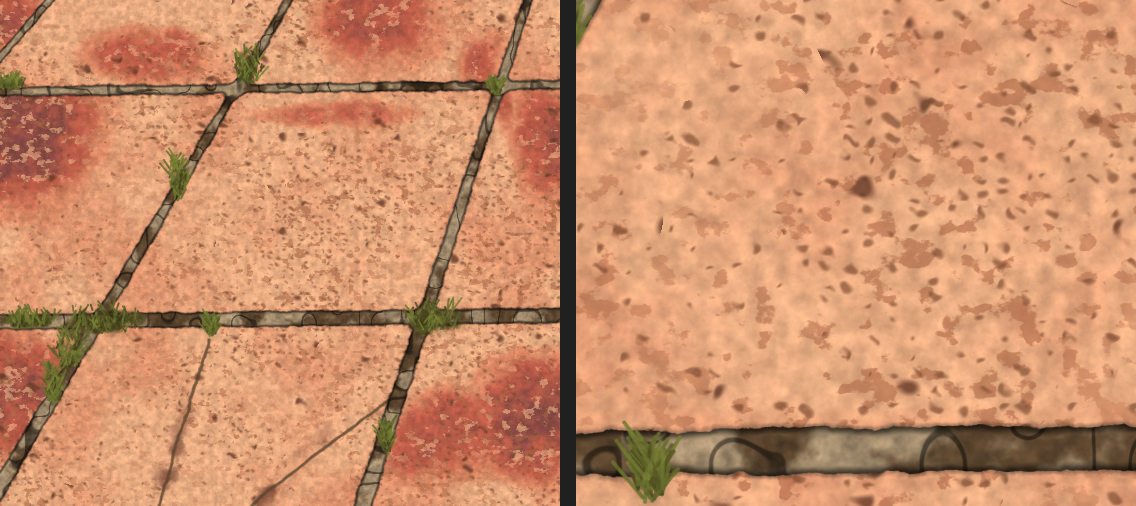
Left, the full canvas; right, a detail of the centre.
Write a WebGL 2 fragment shader that draws this texture.

```glsl
#version 300 es
precision highp float;
uniform vec2 u_resolution;
out vec4 outColor;

#define HORIZON 1.77
#define ROW_STEP 0.0975
#define CORNER 0.016
#define EDGE_WEAR 0.007
#define PIT_AMOUNT 0.42
#define BLADES 64

const vec3 CLAY = vec3(0.92, 0.70, 0.53), ORANGE = vec3(0.85, 0.53, 0.39);
const vec3 RED = vec3(0.74, 0.36, 0.28), PURPLE = vec3(0.49, 0.27, 0.26);
const vec3 SOIL = vec3(0.36, 0.27, 0.18), MORTAR = vec3(0.64, 0.55, 0.43);
const vec3 MOSS = vec3(0.29, 0.27, 0.12), GRASS = vec3(0.48, 0.52, 0.21);

// Fired blushes and grass tufts: centre, radii; y runs downwards
const vec4 BLUSH[11] = vec4[11](
  vec4(0.29, 0.11, 0.13, 0.06), vec4(0.74, 0.04, 0.13, 0.10), vec4(0.0, 0.24, 0.20, 0.18),
  vec4(0.66, 0.225, 0.16, 0.025), vec4(1.08, 0.28, 0.07, 0.11), vec4(1.0, 0.20, 0.03, 0.06),
  vec4(0.02, 0.77, 0.17, 0.12), vec4(1.05, 0.83, 0.15, 0.13), vec4(0.87, 0.86, 0.13, 0.09),
  vec4(0.0, 0.03, 0.07, 0.10), vec4(0.96, 0.12, 0.05, 0.06));
const vec4 TUFT[11] = vec4[11](
  vec4(0.49, 0.135, 0.03, 0.04), vec4(0.35, 0.355, 0.02, 0.05), vec4(0.21, 0.635, 0.09, 0.03),
  vec4(0.86, 0.63, 0.07, 0.03), vec4(0.14, 0.69, 0.04, 0.04), vec4(0.765, 0.87, 0.012, 0.035),
  vec4(0.418, 0.65, 0.012, 0.02), vec4(0.98, 0.178, 0.012, 0.012), vec4(0.02, 0.17, 0.03, 0.008),
  vec4(0.105, 0.765, 0.02, 0.04), vec4(0.06, 0.635, 0.06, 0.015));

float hash(vec2 p) {
  vec3 q = fract(p.xyx * vec3(0.1031, 0.1030, 0.0973));
  q += dot(q, q.yzx + 33.33);
  return fract((q.x + q.y) * q.z);
}
float noise(vec2 p) {
  vec2 i = floor(p), f = fract(p);
  f = f * f * (3.0 - 2.0 * f);
  return mix(mix(hash(i), hash(i + vec2(1, 0)), f.x),
             mix(hash(i + vec2(0, 1)), hash(i + 1.0), f.x), f.y);
}
float fbm(vec2 p) {
  float sum = 0.0, amp = 0.5;
  for (int i = 0; i < 5; i++, amp *= 0.5) {
    sum += amp * noise(p);
    p = mat2(1.6, 1.2, -1.2, 1.6) * p + 7.3;
  }
  return sum;
}
float segment(vec2 p, vec2 a, vec2 b) {
  vec2 d = b - a;
  return length(p - a - d * clamp(dot(p - a, d) / dot(d, d), 0.0, 1.0));
}
// Floor coordinates in perspective: column, row
vec2 tileSpace(vec2 p) {
  float y = p.y + 0.012 * (p.x - 0.43);
  return vec2((p.x - 0.571 + 0.594 * p.y) / (0.4725 + 0.267 * p.y),
              (0.5139 - 1.0 / (y + HORIZON)) / ROW_STEP);
}
// Distance into the tile; negative inside a joint
float tileDistance(vec2 p) {
  float depth = p.y + HORIZON;
  vec2 d = abs(fract(tileSpace(p) + 0.5) - 0.5);
  d *= vec2(0.425 + 0.24 * p.y, ROW_STEP * depth * depth);
  d -= vec2(0.008 + 0.008 * p.y, 0.0065 + 0.0127 * p.y);
  return min(CORNER - length(max(CORNER - d, 0.0)), min(d.x, d.y));
}
// Scattered small holes, one per cell at most
float pits(vec2 p, float scale, float amount, float px) {
  vec2 q = p * vec2(0.8, 1.0) * scale + 0.5 * noise(p * scale * 1.7), id = floor(q);
  vec2 c = 0.3 + 0.4 * vec2(hash(id), hash(id + 19.7));
  float r = mix(0.08, 0.28, hash(id + 41.3));
  float soft = 0.08 + px * scale;
  return step(hash(id + 73.1), amount) * (1.0 - smoothstep(r - soft, r + soft, length(fract(q) - c)));
}

void main() {
  vec2 p = gl_FragCoord.xy / u_resolution.y;
  p.y = 1.0 - p.y;
  float px = 1.0 / u_resolution.y;
  vec2 tile = floor(tileSpace(p));
  float broad = fbm(p * 7.0), mid = fbm(p * 32.0), fine = fbm(p * 115.0);
  float rim = tileDistance(p) + EDGE_WEAR * (mid - 0.5) + 0.004 * (fine - 0.5);

  // Fired clay with red and purple blushes
  float heat = 0.0;
  vec2 warped = p + 0.07 * (vec2(broad, fbm(p * 9.0 + 31.0)) - 0.5);
  for (int i = 0; i < 11; i++) {
    vec4 b = BLUSH[i];
    vec2 d = (warped - b.xy) / b.zw;
    float same = float(all(equal(floor(tileSpace(b.xy)), tile)));
    heat = max(heat, same * (0.55 + 2.3 * b.w) * exp(-0.8 * dot(d, d) * dot(d, d)));
  }
  heat *= 0.72 + 0.55 * mid;
  vec3 clay = mix(CLAY, ORANGE, smoothstep(0.42, 0.8, broad + 0.12 * hash(tile + 50.0)) * 0.7);
  clay = mix(clay, ORANGE, 0.35 * (1.0 - smoothstep(0.0, 0.03, rim)));
  clay = mix(clay, ORANGE, smoothstep(0.08, 0.35, heat));
  clay = mix(clay, RED, smoothstep(0.32, 0.68, heat));
  clay = mix(clay, PURPLE, 0.85 * smoothstep(0.66, 0.98, heat));
  float flakes = smoothstep(0.56, 0.64, fbm(p * vec2(65.0, 85.0) + 11.0));
  clay = mix(clay, CLAY, flakes * (0.25 + 0.35 * smoothstep(0.5, 0.8, heat)));
  clay *= 0.84 + 0.34 * fine;

  // Pits, scuffs and stains
  float worn = PIT_AMOUNT * smoothstep(0.25, 0.65, fbm(p * 5.0 + 23.0));
  float scuff = smoothstep(0.57, 0.67, fbm(p * vec2(75.0, 95.0) + 5.0));
  clay = mix(clay, vec3(0.68, 0.41, 0.28), scuff * (0.2 + worn));
  clay = mix(clay, vec3(0.47, 0.28, 0.18), 0.65 * pits(p, 85.0, worn, px));
  clay = mix(clay, vec3(0.39, 0.22, 0.15), 0.8 * pits(p + 3.0, 38.0, worn * 0.35, px));

  // Cracks across the near tile
  vec2 bent = p + 0.012 * (vec2(mid, broad) - 0.5);
  float crack = min(segment(bent, vec2(0.412, 0.67), vec2(0.31, 1.01)),
                    segment(bent, vec2(0.48, 1.01), vec2(0.766, 0.79)));
  float stain = (1.0 - smoothstep(0.0, 0.04, crack)) * smoothstep(0.48, 0.62, fbm(p * 17.0 + 3.0));
  clay = mix(clay, vec3(0.42, 0.24, 0.18), 0.75 * stain * smoothstep(0.75, 0.92, p.y));
  clay = mix(clay, SOIL, 0.8 * (1.0 - smoothstep(0.001, 0.003 + px, crack)));

  // Crumbled mortar, shaded under the tile edges
  float lump = fbm(p * 24.0 + 60.0);
  vec3 joint = mix(SOIL, MORTAR, smoothstep(0.36, 0.58, lump)) * (0.7 + 0.6 * fine);
  joint *= 0.55 + 0.45 * smoothstep(0.02, 0.07, abs(noise(p * 36.0) - 0.5));
  joint *= 1.0 - 0.6 * smoothstep(-0.006, 0.0, rim);
  clay *= 1.0 - 0.3 * (1.0 - smoothstep(0.0, 0.004, rim));
  vec3 color = mix(joint, clay, smoothstep(-px, px, rim));

  // Moss beds and grass blades
  for (int i = 0; i < 11; i++) {
    vec4 t = TUFT[i];
    vec2 d = (p - t.xy) / t.zw;
    if (any(greaterThan(abs(p - t.xy), t.zw + 0.04))) continue;
    float bed = 1.0 - smoothstep(0.5, 1.0, length(d) + 1.4 * (mid - 0.5));
    color = mix(color, MOSS * (0.5 + fine), bed * (1.0 - 0.75 * smoothstep(0.0, 0.012, rim)));
    for (int j = 0; j < BLADES; j++) {
      vec2 seed = vec2(float(j) + 0.5, float(i) * 7.0 + 3.0);
      float angle = 6.2832 * hash(seed), shade = hash(seed + 90.0);
      vec2 root = t.xy + t.zw * 0.85 * sqrt(hash(seed + 200.0)) * vec2(cos(angle), sin(angle));
      vec2 grow = vec2(1.8 * hash(seed + 310.0) - 0.9, -1.0) * mix(0.006, 0.026, shade);
      float blade = segment(p, root, root + grow);
      color = mix(color, mix(MOSS, GRASS, shade) * (0.75 + 0.4 * fine),
                  0.85 * (1.0 - smoothstep(0.0006, 0.0012 + px, blade)));
    }
  }
  outColor = vec4(color, 1.0);
}
```
